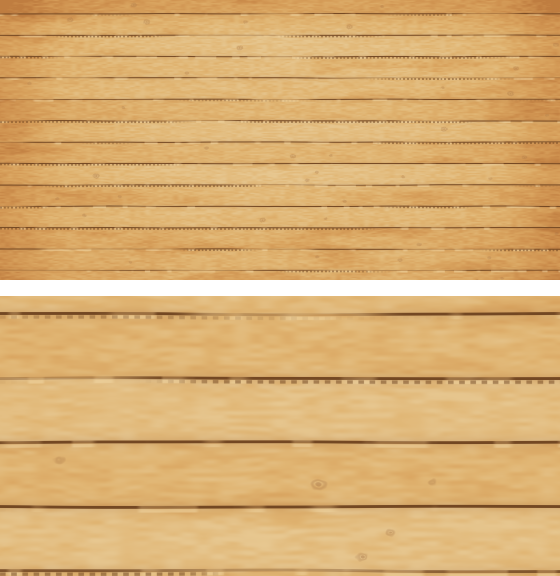
Top, the full canvas; bottom, a detail of the centre.
This texture is drawn by a WebGL 1 fragment shader. Its source:

```glsl
precision highp float;
// Weathered honey-coloured planks: thirteen horizontal seams over fibrous grain.
// A tone value (vignette, plank shade, stains, grain) picks a colour from a ramp;
// seams, chipped flakes, stitched dashes and small knots are laid over it.
uniform vec2 u_resolution;

// Layout, in units of canvas height
const float PLANK_HEIGHT = 0.0764;
const float FIRST_SEAM = 0.034;
const float SEAM_HALF_WIDTH = 0.0017;
const float SEAM_WOBBLE = 0.0024;
const float DASHES_PER_UNIT = 75.0;
const float KNOT_CELL = 0.22;
const float KNOT_CHANCE = 0.32;

// Tone, in steps of the colour ramp
const float BASE_TONE = 3.45;
const float VIGNETTE = 1.9;
const float PLANK_VARIATION = 0.75;
const float STAIN = 0.9;
const float GRAIN = 1.7;

const vec3 UMBER = vec3(0.65, 0.45, 0.27);
const vec3 AMBER = vec3(0.75, 0.49, 0.25);
const vec3 OCHRE = vec3(0.81, 0.57, 0.31);
const vec3 HONEY = vec3(0.85, 0.64, 0.37);
const vec3 STRAW = vec3(0.88, 0.71, 0.45);
const vec3 CREAM = vec3(0.90, 0.77, 0.55);
const vec3 PALE = vec3(0.95, 0.85, 0.65);
const vec3 SEAM_BROWN = vec3(0.43, 0.26, 0.12);

float hash(vec2 p) {
  return fract(sin(dot(p, vec2(127.1, 311.7))) * 43758.5453);
}

float noise(vec2 p) {
  vec2 i = floor(p), f = fract(p);
  f = f * f * (3.0 - 2.0 * f);
  return mix(mix(hash(i), hash(i + vec2(1.0, 0.0)), f.x),
             mix(hash(i + vec2(0.0, 1.0)), hash(i + 1.0), f.x), f.y);
}

float fbm(vec2 p) {
  float sum = 0.0, amp = 0.5;
  for (int i = 0; i < 4; i++) {
    sum += amp * noise(p);
    p = p * 2.03 + 17.3;
    amp *= 0.5;
  }
  return sum / 0.9375;
}

vec3 woodRamp(float t) {
  vec3 c = mix(AMBER, OCHRE, clamp(t, 0.0, 1.0));
  c = mix(c, HONEY, clamp(t - 1.0, 0.0, 1.0));
  c = mix(c, STRAW, clamp(t - 2.0, 0.0, 1.0));
  c = mix(c, CREAM, clamp(t - 3.0, 0.0, 1.0));
  return mix(c, PALE, clamp((t - 4.0) * 0.5, 0.0, 1.0));
}

// Broad light above the middle, with toasted side and top edges
float lightTone(vec2 p, float aspect) {
  vec2 d = (p - vec2(aspect * 0.5, 0.72)) * vec2(1.5 / aspect, 0.9);
  float side = min(p.x, aspect - p.x);
  return BASE_TONE - VIGNETTE * dot(d, d)
       - 0.9 * (1.0 - smoothstep(0.0, 0.25, side))
       - 1.3 * smoothstep(0.86, 1.0, p.y);
}

// Fine fibres, longer along the plank and gently wavy
float grain(vec2 p) {
  p.y += 0.006 * noise(p * vec2(14.0, 30.0));
  return 0.6 * noise(p * vec2(55.0, 190.0)) + 0.4 * fbm(p * vec2(24.0, 85.0)) - 0.5;
}

// Small dark knots, at most one per cell of a plank
float knots(vec2 p, float plank, float across, float px) {
  float column = floor(p.x / KNOT_CELL), mark = 0.0;
  for (int i = -1; i <= 1; i++) {
    vec2 cell = vec2(column + float(i), plank);
    vec2 center = vec2(cell.x + hash(cell + 3.1), 0.2 + 0.6 * hash(cell + 8.7));
    vec2 d = vec2(p.x - center.x * KNOT_CELL, (across - center.y) * PLANK_HEIGHT);
    float size = mix(0.002, 0.007, pow(hash(cell + 5.3), 2.0));
    float r = length(d * vec2(0.75, 1.0)) + 0.003 * (noise(p * 180.0) - 0.5);
    float dot_ = 1.0 - smoothstep(size * 0.5 - px, size * 0.5 + px, r);
    float ring = 1.0 - smoothstep(0.0, 0.0015 + px, abs(r - size));
    mark += step(hash(cell + 1.9), KNOT_CHANCE) * max(dot_ * 0.6, ring * 0.4);
  }
  return min(mark, 1.0);
}

void main() {
  float px = 1.0 / u_resolution.y;
  float aspect = u_resolution.x * px;
  vec2 p = gl_FragCoord.xy * px;

  // Plank number, position across it and signed distance to the nearest seam
  float v = (p.y - FIRST_SEAM) / PLANK_HEIGHT;
  float plank = floor(v), across = fract(v), seam = floor(v + 0.5);
  float wobble = SEAM_WOBBLE * (noise(vec2(p.x * 5.0, seam * 7.3)) - 0.5);
  float d = (v - seam) * PLANK_HEIGHT + wobble;

  // Wood surface
  vec2 q = p + vec2(plank * 3.7, 0.0);
  float tone = lightTone(p, aspect);
  tone += PLANK_VARIATION * (hash(vec2(plank, 4.2)) - 0.5);
  tone -= STAIN * smoothstep(0.55, 0.8, fbm(q * vec2(3.5, 17.0)));
  tone += 0.7 * (fbm(q * vec2(2.0, 9.0) + 40.0) - 0.5) + GRAIN * grain(q);
  vec3 color = woodRamp(tone);
  color = mix(color, UMBER, 0.75 * knots(p, plank, across, px));

  // Seam wear: strength fades along x, some stretches are stitched or chipped
  float strength = mix(0.3, 0.95, smoothstep(0.22, 0.55, noise(vec2(p.x * 4.0, seam * 5.1))));
  float stitched = smoothstep(0.52, 0.68, noise(vec2(p.x * 2.6 + 9.0, seam * 3.3)));
  float chipped = smoothstep(0.58, 0.8, noise(vec2(p.x * 38.0, seam * 6.7)));
  float line = 1.0 - smoothstep(SEAM_HALF_WIDTH - 0.6 * px, SEAM_HALF_WIDTH + 0.6 * px, abs(d));
  float below = 1.0 - smoothstep(0.001, 0.002 + px, abs(d + 0.0042));
  float dash = smoothstep(0.3, 0.7, 0.5 + 0.5 * sin(6.2832 * DASHES_PER_UNIT * p.x));

  color = mix(color, UMBER, 0.32 * strength * exp(-abs(d) / 0.005));
  color = mix(color, PALE, 0.5 * below * chipped);
  color = mix(color, SEAM_BROWN, 0.5 * below * dash * stitched);
  color = mix(color, SEAM_BROWN, line * strength * (1.0 - 0.45 * chipped));
  gl_FragColor = vec4(color, 1.0);
}
```
